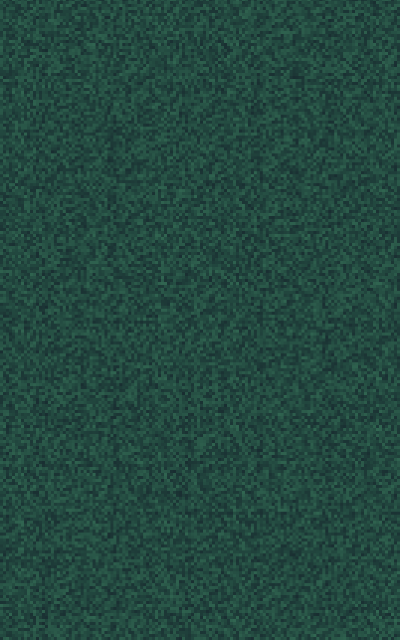
This texture is drawn by a Shadertoy shader. Its source:

```glsl
const float CELLS_ACROSS = 134.0;
const float EDGE_SOFTNESS = 0.6;            // share of a pixel blended at cell borders
const vec2  PATCH_CELLS = vec2(24.0, 16.0); // period of the faint repeat
const float UNIQUE_SHARE = 0.5;             // cells that ignore the repeat
const float RUN_LENGTH = 2.0;               // cells in one horizontal streak
const float RUN_WEIGHT = 0.24;

const vec3 DARK_TEAL   = vec3(0.097, 0.175, 0.190);
const vec3 MID_GREEN   = vec3(0.133, 0.281, 0.246);
const vec3 LIGHT_GREEN = vec3(0.192, 0.400, 0.318);

float hash(vec2 p) {
    vec3 q = fract(vec3(p.xyx) * 0.1031);
    q += dot(q, q.yzx + 33.33);
    return fract((q.x + q.y) * q.z);
}

// Brightness of one cell: its own grain plus a short horizontal streak
float cellTone(vec2 cell) {
    vec2 patchCell = mod(cell, PATCH_CELLS);
    bool isUnique = hash(cell + 71.0) < UNIQUE_SHARE;
    float grain = hash(isUnique ? cell + 213.0 : patchCell + 17.0);

    float shift = floor(RUN_LENGTH * hash(vec2(patchCell.y, 39.0)));
    float run = floor((patchCell.x + shift) / RUN_LENGTH);
    float streak = hash(vec2(run, patchCell.y) + 127.0);
    return mix(grain, streak, RUN_WEIGHT);
}

vec3 cellColor(vec2 cell) {
    float tone = cellTone(cell);
    vec3 lower = mix(DARK_TEAL, MID_GREEN, clamp(tone * 2.0, 0.0, 1.0));
    return mix(lower, LIGHT_GREEN, clamp(tone * 2.0 - 1.0, 0.0, 1.0));
}

void mainImage(out vec4 fragColor, in vec2 fragCoord) {
    float cellsPerPixel = CELLS_ACROSS / iResolution.x;
    vec2 position = fragCoord * cellsPerPixel;

    // Blend the four cells around the nearest grid corner
    vec2 corner = floor(position + 0.5);
    float edgeWidth = cellsPerPixel * EDGE_SOFTNESS;
    vec2 blend = clamp((position - corner) / edgeWidth + 0.5, 0.0, 1.0);

    vec3 below = mix(cellColor(corner - 1.0), cellColor(corner - vec2(0.0, 1.0)), blend.x);
    vec3 above = mix(cellColor(corner - vec2(1.0, 0.0)), cellColor(corner), blend.x);
    fragColor = vec4(mix(below, above, blend.y), 1.0);
}
```
